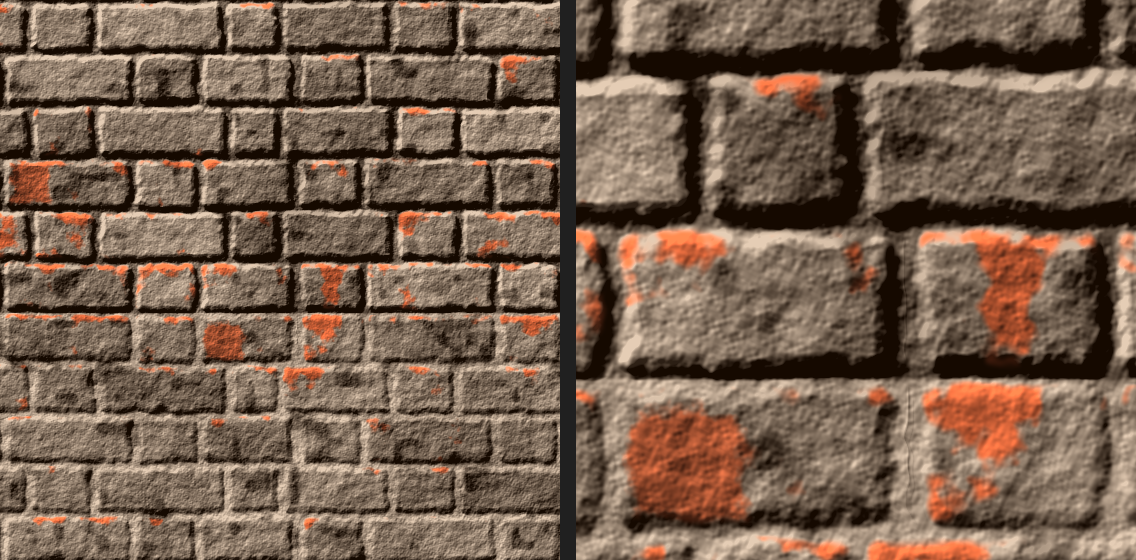
Left, the full canvas; right, a detail of the centre.
Give the GLSL for this texture, as a three.js fragment shader.

```glsl
// Weathered brick wall: long and short bricks alternate in eleven rows, lit from the upper left.
varying vec2 vUv;

#define ROW_H 0.0917                    // height of one course
#define SHORT_W 0.117                   // width of a short brick
#define PAIR_W 0.3516                   // one short plus one long brick
#define JOINT vec2(0.0068, 0.0060)      // half width of the mortar joints
#define RELIEF 0.010                    // height of bricks above mortar
#define ROUGHNESS 0.011                 // height of the surface grain
#define LIGHT_DIR vec2(-0.6, 0.8)
#define SHADE_COLOR vec3(0.16, 0.11, 0.07)
#define LIT_COLOR vec3(0.82, 0.73, 0.64)
#define RUST_COLOR vec3(0.86, 0.36, 0.18)

struct Brick {
  float dist;   // signed distance to the outline, negative inside
  vec2 local;   // 0 to 1 inside the brick
  vec2 id;
};

float hash(vec2 p) {
  return fract(sin(dot(p, vec2(127.1, 311.7))) * 43758.5453);
}

float noise(vec2 p) {
  vec2 i = floor(p), f = fract(p);
  f = f * f * (3.0 - 2.0 * f);
  return mix(mix(hash(i), hash(i + vec2(1.0, 0.0)), f.x),
             mix(hash(i + vec2(0.0, 1.0)), hash(i + vec2(1.0, 1.0)), f.x), f.y);
}

float fbm(vec2 p) {
  float sum = 0.0, amp = 0.5;
  for (int i = 0; i < 4; i++) {
    sum += amp * noise(p);
    p = mat2(1.6, 1.3, -1.3, 1.6) * p + 17.3;
    amp *= 0.56;
  }
  return sum;
}

// 1 in the lower courses, whose joints are filled with pale mortar
float paleZone(vec2 p) {
  return 1.0 - smoothstep(0.439, 0.443, p.y);
}

// Brick under a point, with wavy courses and crumbled outlines
Brick findBrick(vec2 p) {
  p.y += 0.008 * sin(3.1416 * p.y) + 0.005 * (noise(p * 6.0) - 0.5);
  p += 0.006 * (vec2(noise(p * 48.0), noise(p * 48.0 + 31.0)) - 0.5);
  p += 0.004 * (vec2(noise(p * 120.0), noise(p * 120.0 + 57.0)) - 0.5);

  float row = floor((1.0 - p.y) / ROW_H);
  float kind = mod(row + step(6.0, row), 2.0);
  float seam = mix(0.5, 0.525, kind);
  float side = step(seam, p.x);
  float start = mix(mix(0.055, 0.349, side), mix(0.241, 0.531, side), kind);
  start += 0.012 * (hash(vec2(row, side)) - 0.5);

  float pairIndex = floor((p.x - start) / PAIR_W);
  float x0 = start + pairIndex * PAIR_W;
  float isShort = step(p.x - x0, SHORT_W);
  vec2 lo = vec2(x0 + mix(SHORT_W, 0.0, isShort), 1.0 - (row + 1.0) * ROW_H);
  vec2 hi = vec2(x0 + mix(PAIR_W, SHORT_W, isShort), lo.y + ROW_H);
  if (side < 0.5) hi.x = min(hi.x, seam);
  else lo.x = max(lo.x, seam);

  // Rounded box
  float corner = 0.008;
  vec2 q = abs(p - 0.5 * (lo + hi)) - 0.5 * (hi - lo) + JOINT + corner;
  float dist = length(max(q, 0.0)) + min(max(q.x, q.y), 0.0) - corner;
  return Brick(dist, (p - lo) / (hi - lo), vec2(row, pairIndex * 4.0 + isShort + side * 40.0));
}

float surfaceHeight(vec2 p) {
  float body = smoothstep(0.004, -0.009, findBrick(p).dist);
  return RELIEF * mix(1.0, 0.6, paleZone(p)) * body + ROUGHNESS * fbm(p * 42.0);
}

// Exposed red clay: worn upper edges, random flakes and two broken faces
float rustMask(vec2 p, Brick b) {
  float band = exp(-pow((p.y - 0.52) / 0.22, 2.0));
  float wear = fbm(p * 22.0) + 0.22 * smoothstep(0.6, 0.95, b.local.y)
             + 0.18 * band + 0.12 * step(0.6, hash(b.id));
  float rust = smoothstep(0.9, 1.03, wear);
  for (int i = 0; i < 2; i++) {
    vec2 center = vec2(0.055, 0.672) + float(i) * vec2(0.345, -0.281);
    vec2 q = abs(p - center) - vec2(0.036, 0.037);
    float edge = max(q.x, q.y) + 0.03 * (fbm(p * 50.0) - 0.4);
    rust = max(rust, 0.9 * smoothstep(0.004, -0.006, edge));
  }
  return rust;
}

void main() {
  vec2 p = vUv;
  Brick b = findBrick(p);
  float pale = paleZone(p);
  float face = smoothstep(0.003, -0.003, b.dist);

  // Relief lighting and the shadow cast into the joints
  float eps = 0.0016;
  float slope = (surfaceHeight(p) - surfaceHeight(p + LIGHT_DIR * eps)) / eps;
  float caster = findBrick(p + LIGHT_DIR * mix(0.011, 0.006, pale)).dist;
  float shadow = smoothstep(0.003, -0.003, caster) * (1.0 - face);

  // Tone of brick and mortar
  float brickTone = 0.53 - 0.05 * pale + 0.2 * (hash(b.id + 7.0) - 0.5);
  float tone = mix(mix(0.34, 0.72, pale), brickTone, face);
  tone += 0.4 * (fbm(p * 11.0 + 5.0) - 0.47) + 0.65 * clamp(slope, -1.0, 0.9);
  tone -= 0.35 * smoothstep(0.7, 0.9, noise(p * 38.0 + 9.0));
  tone -= 0.16 * exp(-pow((p.x - 0.49) / 0.045, 2.0)) * (1.0 - pale) * smoothstep(0.9, 0.7, p.y);
  tone -= shadow * mix(0.6, 0.45, pale);
  tone = clamp(tone, -0.12, 1.12);

  vec3 color = mix(SHADE_COLOR, LIT_COLOR, tone);
  vec3 clay = RUST_COLOR * (0.35 + 0.95 * max(tone, 0.0));
  color = mix(color, clay, 0.85 * face * rustMask(p, b));
  gl_FragColor = vec4(color, 1.0);
}
```
